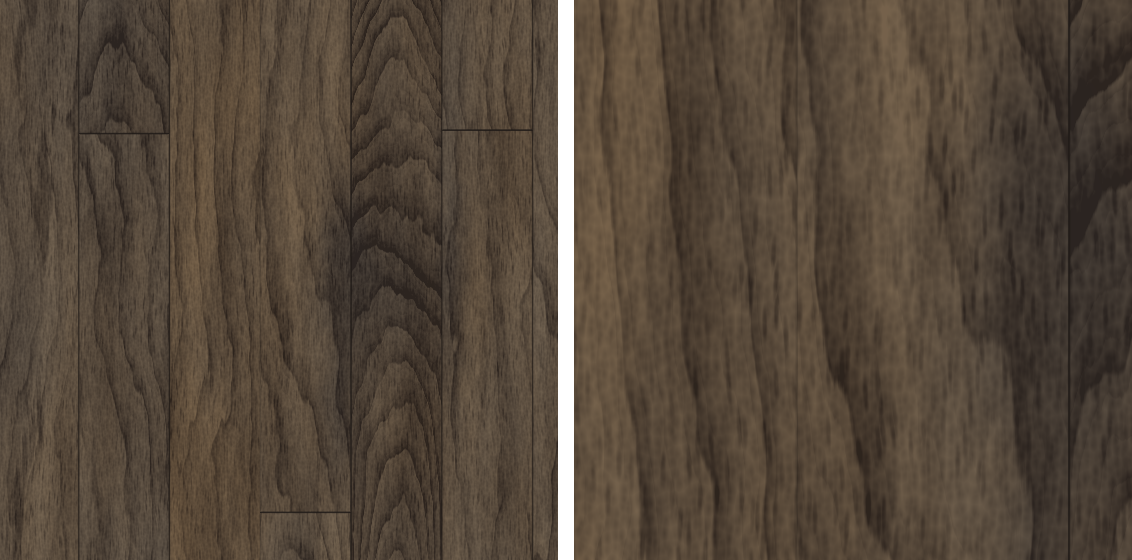
Left, the full canvas; right, a detail of the centre.
This texture is drawn by a Shadertoy shader. Its source:

```glsl
const float PLANK_WIDTH = 0.1627;
const float FIRST_SEAM = 0.141;
const vec3 DARK_WOOD = vec3(0.185, 0.152, 0.130);
const vec3 LIGHT_WOOD = vec3(0.420, 0.365, 0.300);
const vec3 SEAM_COLOR = vec3(0.120, 0.100, 0.088);

// Per column: base tone, warmth, and share of arched grain
const float TONE[7] = float[7](0.82, 0.76, 0.79, 0.87, 0.71, 0.82, 0.84);
const float WARMTH[7] = float[7](0.40, 0.30, 0.85, 0.55, 0.50, 0.55, 0.30);
const float ARCH[7] = float[7](0.00, 0.08, 0.05, 0.14, 1.00, 0.00, 0.10);

vec2 hash2(vec2 p) {
    return fract(sin(vec2(dot(p, vec2(12.71, 31.17)), dot(p, vec2(26.95, 18.33)))) * 4375.85);
}

// Distance to the nearest scattered point
float cells(vec2 p) {
    vec2 base = floor(p);
    float nearest = 2.0;
    for (int j = -1; j <= 1; j++)
    for (int i = -1; i <= 1; i++) {
        vec2 cell = base + vec2(i, j);
        nearest = min(nearest, length(cell + hash2(cell) - p));
    }
    return nearest;
}

// Layered sines, roughly -1 to 1
float waves(vec2 p) {
    float sum = 0.0, amp = 0.55;
    for (int i = 0; i < 5; i++) {
        sum += amp * sin(p.x + 1.3 * sin(p.y * 1.1 + float(i))) * cos(p.y + 0.8 * sin(p.x * 0.7));
        p = mat2(1.6, 1.2, -1.2, 1.6) * p + 2.3;
        amp *= 0.52;
    }
    return sum;
}

float softSpot(vec2 p, vec2 center, vec2 radius) {
    vec2 q = (p - center) / radius;
    return exp(-dot(q, q));
}

float lineMask(float dist, float halfWidth, float blur) {
    return 1.0 - smoothstep(halfWidth, halfWidth + blur, abs(dist));
}

// Growth ring coordinate: straight grain blended with stacked arches
float ringField(float u, float y, float arch, vec2 seed) {
    float straight = 3.4 * u + 1.3 * waves(vec2(u * 1.3, y * 3.2) + seed);
    float bend = 3.0 + 40.0 * (y - 0.58) * (y - 0.58);
    float arched = 13.0 * y + bend * (u - 0.5) * (u - 0.5)
                 + 0.9 * waves(vec2(u * 2.6, y * 5.0) + seed);
    return mix(straight, arched, arch);
}

// Dark crest with a soft tail on one side
float ringLine(float h, float tail) {
    float f = fract(h);
    return smoothstep(0.0, 0.07, f) * exp(-tail * f) * smoothstep(1.0, 0.85, f);
}

float woodTone(vec2 uv, float u, float column, float arch, vec2 seed) {
    // Slow tonal drift in two sizes, then fine fibre
    float tone = 0.22 * waves(vec2(uv.x * 26.0, uv.y * 4.0) + seed);
    tone += 0.16 * waves(vec2(uv.x * 60.0, uv.y * 5.0) + seed.yx);
    float drift = 0.006 * waves(vec2(u * 2.0, uv.y * 9.0) + seed);
    vec2 grain = vec2(uv.x + drift, uv.y);
    tone += 0.27 * (cells(grain * vec2(230.0, 42.0) + seed) - 0.46);
    tone += 0.23 * (cells(uv * vec2(200.0, 150.0)) - 0.46);

    // Growth rings with ragged edges
    float h = ringField(u, uv.y, arch, seed) + 0.07 * waves(uv * vec2(210.0, 24.0));
    float presence = 0.70 + 0.15 * arch + 0.55 * waves(vec2(u * 3.0, uv.y * 7.0) + seed.yx);
    tone -= 0.85 * max(presence, 0.2) * ringLine(h, mix(6.5, 3.2, arch));
    tone -= 0.14 * ringLine(h * 3.0 + 0.4, 4.0);

    // Short open pores following the fibre
    float pore = 1.0 - smoothstep(0.08, 0.32, cells(grain * vec2(145.0, 21.0) + seed.yx));
    tone -= pore * (0.21 + 0.18 * waves(uv * vec2(30.0, 9.0) + seed));

    // Long mineral streaks, strongest on the first column
    float streak = smoothstep(0.30, 0.60, waves(vec2(uv.x * 52.0, uv.y * 7.0) + seed));
    return tone - streak * (column < 0.5 ? 0.42 : 0.15);
}

void mainImage(out vec4 fragColor, in vec2 fragCoord) {
    vec2 uv = fragCoord / iResolution.xy;
    float blur = 1.1 / min(iResolution.x, iResolution.y);

    // Plank layout: odd columns carry one end joint
    float across = (uv.x - FIRST_SEAM) / PLANK_WIDTH + 1.0;
    float column = clamp(floor(across), 0.0, 6.0);
    float u = across - column;
    float joint = column == 3.0 ? 0.085 : 0.760 + 0.0015 * column;
    float hasJoint = mod(column, 2.0);
    float upper = hasJoint * step(joint, uv.y);
    vec2 seed = 20.0 * hash2(vec2(column + 3.0, upper + 7.0));

    // Shorter end pieces differ from the plank beside their joint
    int k = int(column);
    float firstEnd = column == 1.0 ? upper : 0.0;
    float lowEnd = column == 3.0 ? 1.0 - upper : 0.0;
    float arch = mix(ARCH[k], 0.55, max(firstEnd, lowEnd));
    float tone = TONE[k] - 0.14 * firstEnd + woodTone(uv, u, column, arch, seed);

    // Smoky stains
    vec2 smoky = uv + 0.018 * vec2(waves(uv * 22.0), waves(uv.yx * 19.0));
    float stain = 0.38 * softSpot(smoky, vec2(0.635, 0.55), vec2(0.055, 0.14));
    stain += 0.32 * softSpot(smoky, vec2(0.610, 0.25), vec2(0.035, 0.12)) * (1.0 - lowEnd);
    stain += 0.28 * softSpot(smoky, vec2(0.808, 0.55), vec2(0.022, 0.28));
    stain += 0.22 * softSpot(smoky, vec2(0.715, 0.50), vec2(0.080, 0.11));
    tone -= stain;

    vec3 color = mix(DARK_WOOD, LIGHT_WOOD, clamp(tone, -0.05, 1.10));
    float warmth = WARMTH[k] + 0.3 * waves(uv * vec2(14.0, 4.0) + seed) - 1.3 * stain;
    color *= mix(vec3(0.97, 1.00, 1.05), vec3(1.05, 0.985, 0.89), clamp(warmth, 0.0, 1.0));

    // Seams between planks and at their ends
    float edge = floor(across + 0.5);
    float seamStrength = edge == 3.0 ? 0.20 : 0.55 + 0.25 * hash2(vec2(edge, 5.0)).x;
    float seam = seamStrength * lineMask((across - edge) * PLANK_WIDTH, 0.0004, blur);
    seam = edge < 0.5 ? 0.0 : seam;
    seam = max(seam, 0.85 * hasJoint * lineMask(uv.y - joint, 0.0005, blur));
    fragColor = vec4(mix(color, SEAM_COLOR, seam), 1.0);
}
```
